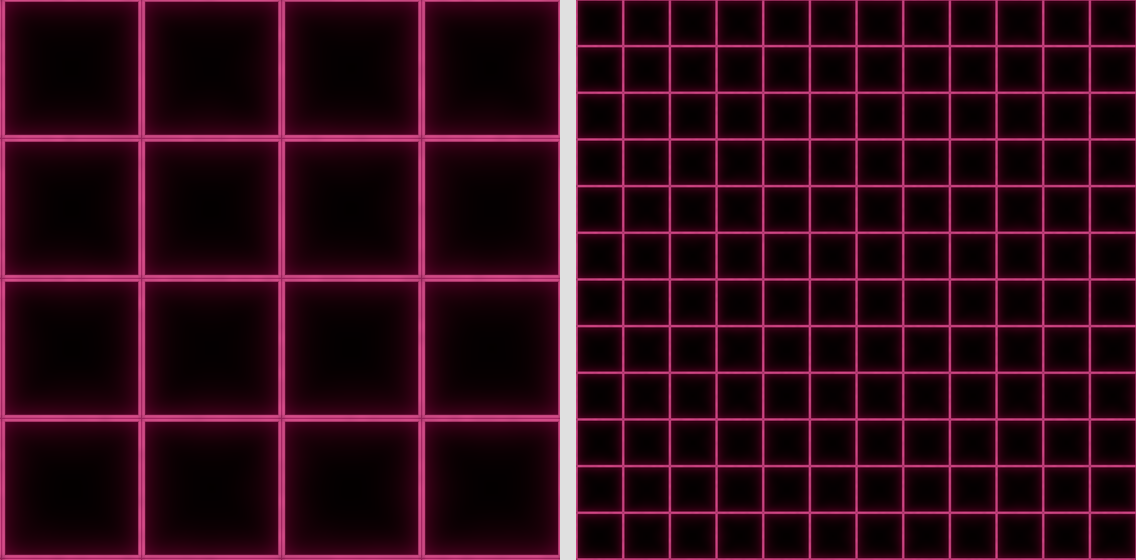
Left: one tile. Right: repeated 3 by 3.
This pattern is drawn by a Shadertoy shader. Its source:

```glsl
// Glowing pink neon grid, four by four dark square panels with soft inner light.

float hash(vec2 p) {
    vec3 q = fract(vec3(p.xyx) * 0.1031);
    q += dot(q, q.yzx + 33.33);
    return fract((q.x + q.y) * q.z);
}

// Value noise that wraps after a whole number of lattice cells.
float wrapNoise(vec2 p, float period) {
    vec2 i = floor(p);
    vec2 f = fract(p);
    f = f * f * (3.0 - 2.0 * f);
    float a = hash(mod(i, period));
    float b = hash(mod(i + vec2(1.0, 0.0), period));
    float c = hash(mod(i + vec2(0.0, 1.0), period));
    float d = hash(mod(i + vec2(1.0, 1.0), period));
    return mix(mix(a, b, f.x), mix(c, d, f.x), f.y);
}

void mainImage(out vec4 fragColor, in vec2 fragCoord) {
    vec2 uv = fragCoord / iResolution.xy;
    float pixel = 1.0 / min(iResolution.x, iResolution.y);

    // Position from the panel centre; panels are a quarter of the canvas wide.
    vec2 fromCentre = abs(fract((uv - 0.003) * 4.0) - 0.5) * 0.25;
    vec2 toLine = 0.125 - fromCentre;
    float lineDist = min(toLine.x, toLine.y);

    // Light inside each panel fades along a rounded square.
    vec2 q = pow(fromCentre / 0.125, vec2(8.0));
    float glowDist = max(0.125 * (1.0 - pow(q.x + q.y, 0.125)), 0.0);
    float blotch = wrapNoise(uv * 16.0, 16.0) - 0.5;
    glowDist *= 1.0 + 0.25 * blotch;
    vec3 color = vec3(0.30, 0.0, 0.14) * exp(-glowDist / vec3(0.030, 0.030, 0.023));
    color += vec3(0.008, 0.0, 0.001);

    // Bright tube: two rails with a thin, duller groove between them.
    float soft = max(0.0016, 0.75 * pixel);
    float tube = 1.0 - smoothstep(0.0061 - soft, 0.0061 + soft, lineDist);
    float groove = 1.0 - smoothstep(0.0004, 0.0004 + soft, lineDist);
    vec3 tubeColor = mix(vec3(0.81, 0.29, 0.52), vec3(0.65, 0.15, 0.39), groove);

    // Slight unevenness along the tubes, and a dimmer joint at the crossings.
    tubeColor *= 0.96 + 0.08 * wrapNoise(uv * 48.0, 48.0);
    float joint = 1.0 - smoothstep(0.004, 0.008, max(toLine.x, toLine.y));
    tubeColor *= 1.0 - 0.08 * joint;

    fragColor = vec4(mix(color, tubeColor, tube), 1.0);
}
```
